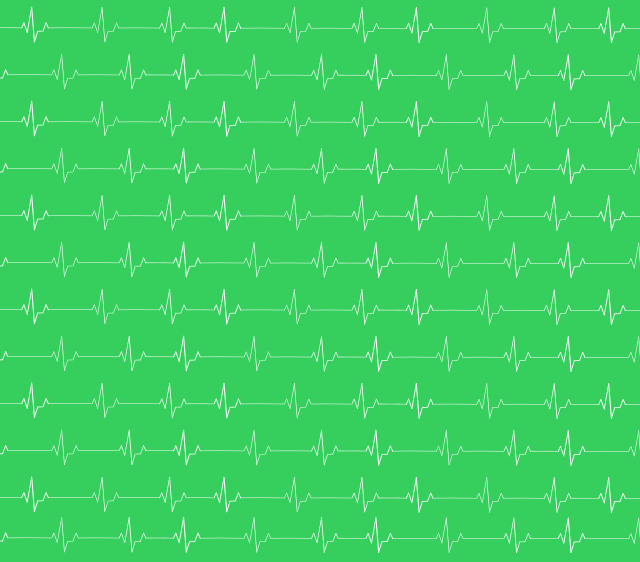
This pattern is drawn by a WebGL 1 fragment shader. Its source:

```glsl
precision highp float;
// Staggered rows of thin white heartbeat traces on a green ground.
uniform vec2 u_resolution;

const float PERIOD = 230.8; // width of a group of three beats
const float PITCH = 56.5;   // distance between rows

// Box-filtered coverage of a straight stroke, also right for hairlines.
float stroke(vec2 p, vec2 a, vec2 b, float width, float pixel) {
  vec2 ab = b - a;
  float d = length(p - a - ab * clamp(dot(p - a, ab) / dot(ab, ab), 0.0, 1.0));
  float outer = clamp(0.5 + (0.5 * width - d) / pixel, 0.0, 1.0);
  float inner = clamp(0.5 - (0.5 * width + d) / pixel, 0.0, 1.0);
  return outer - inner;
}

// One beat around its peak, with y pointing down from the baseline.
float heartbeat(vec2 p, float width, float pixel) {
  vec2 start = vec2(-12.0, 0.0), bump = vec2(-9.3, -6.0);
  vec2 dip = vec2(-5.3, 5.5), peak = vec2(0.0, -24.7);
  vec2 trough = vec2(3.3, 16.7), shelfStart = vec2(7.2, 4.0);
  vec2 shelfEnd = vec2(13.5, 3.8), wave = vec2(17.3, -6.0);
  vec2 end = vec2(20.0, 0.0);

  // Flat line on both sides, reaching the neighbouring beats
  float ink = stroke(p, vec2(-45.0, -0.2), start, 0.6, pixel);
  ink = max(ink, stroke(p, end, vec2(45.0, -0.2), 0.6, pixel));

  // Pulse, heaviest on the long falling stroke
  ink = max(ink, stroke(p, start, bump, width, pixel));
  ink = max(ink, stroke(p, bump, dip, width, pixel));
  ink = max(ink, stroke(p, dip, peak, width, pixel));
  ink = max(ink, stroke(p, peak, trough, width * 1.2, pixel));
  ink = max(ink, stroke(p, trough, shelfStart, width, pixel));
  ink = max(ink, stroke(p, shelfStart, shelfEnd, width * 0.9, pixel));
  ink = max(ink, stroke(p, shelfEnd, wave, width, pixel));
  return max(ink, stroke(p, wave, end, width, pixel));
}

void main() {
  // Canvas of 768 by 676 units, measured from the top left
  vec2 p = gl_FragCoord.xy / u_resolution;
  p = vec2(p.x, 1.0 - p.y) * vec2(768.0, 676.0);
  float pixel = 768.0 / u_resolution.x;

  // The bottom row sits closer to the one above
  float y = p.y + 8.0 * step(619.0, p.y);
  float row = floor((y - 3.5) / PITCH);
  y -= 33.5 + row * PITCH + p.x / 768.0; // slight tilt of each row
  float x = p.x + 48.5 * mod(row, 2.0);

  // Three unevenly spaced beats: bold, fine and medium
  float ink = 0.0;
  for (int i = 0; i < 3; i++) {
    float center = i == 0 ? 38.0 : (i == 1 ? 122.5 : 203.5);
    float width = i == 0 ? 1.05 : (i == 1 ? 0.65 : 0.8);
    float dx = mod(x - center + 0.5 * PERIOD, PERIOD) - 0.5 * PERIOD;
    ink = max(ink, heartbeat(vec2(dx, y), width, pixel));
  }

  gl_FragColor = vec4(mix(vec3(0.21, 0.81, 0.365), vec3(1.0), ink), 1.0);
}
```
